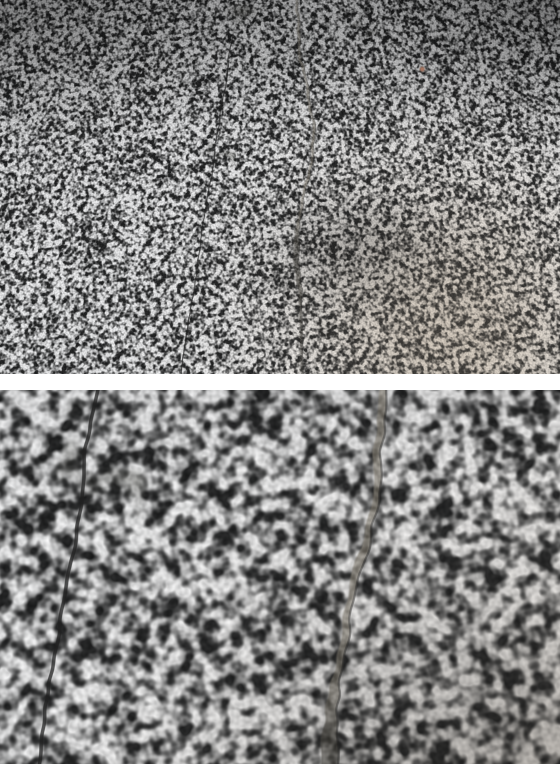
Top: the whole. Bottom: its middle third, enlarged.
Write a Shadertoy shader that draws this texture.

```glsl
const float GRAIN_FREQ = 74.0;      // grain cells per canvas height
const float CLUMP_FREQ = 29.0;
const float DRIFT_FREQ = 9.0;
const float FINE_FREQ = 190.0;
const float GRAIN_EDGE = 0.50;      // half width of the dark to light step
const float GRAIN_BIAS = 0.055;
const float MOTTLE = 0.16;
const mat2 TURN = mat2(0.80, 0.60, -0.60, 0.80);
const vec3 DARK_MINERAL = vec3(0.125, 0.128, 0.130);
const vec3 LIGHT_MINERAL = vec3(0.835, 0.838, 0.842);
const vec3 WARM_TINT = vec3(1.03, 0.98, 0.915);
const vec3 STAIN_COLOR = vec3(0.29, 0.29, 0.27);
const vec3 CRACK_COLOR = vec3(0.12, 0.12, 0.12);
const vec3 VEIN_LIGHT = vec3(0.50, 0.48, 0.44);
const vec3 VEIN_DARK = vec3(0.25, 0.245, 0.23);
const vec3 CHIP_COLOR = vec3(0.78, 0.55, 0.45);
const vec2 CHIP_POS = vec2(1.129, 0.815);

float hash(vec2 cell) {
    uvec2 q = uvec2(ivec2(cell) + 32768);
    uint h = q.x * 1597334677u ^ q.y * 3812015801u;
    h = (h ^ (h >> 15u)) * 2246822519u;
    h = (h ^ (h >> 13u)) * 3266489917u;
    h ^= h >> 16u;
    return float(h >> 8u) / 16777216.0;
}

float cornerDot(vec2 cell, vec2 offset) {
    float angle = 6.28319 * hash(cell);
    return dot(vec2(cos(angle), sin(angle)), offset);
}

float gradientNoise(vec2 p) {
    vec2 i = floor(p), f = fract(p);
    vec2 u = f * f * f * (f * (f * 6.0 - 15.0) + 10.0);
    vec2 e = vec2(1.0, 0.0);
    float low = mix(cornerDot(i, f), cornerDot(i + e.xy, f - e.xy), u.x);
    float high = mix(cornerDot(i + e.yx, f - e.yx), cornerDot(i + e.xx, f - e.xx), u.x);
    return mix(low, high, u.y);
}

float bump(float x, float center, float width) {
    float d = (x - center) / width;
    return exp(-d * d);
}

float glow(vec2 p, vec2 center, vec2 radius) {
    vec2 d = (p - center) / radius;
    return exp(-dot(d, d));
}

float band(float dist, float halfWidth, float soft) {
    return 1.0 - smoothstep(halfWidth - soft, halfWidth + soft, abs(dist));
}

// Speckled minerals gathered in clumps: 0 is dark, 1 is light
float grainMask(vec2 p) {
    vec2 q = TURN * p;
    float n = 1.05 * gradientNoise(q * GRAIN_FREQ);
    n += 0.50 * gradientNoise(TURN * q * GRAIN_FREQ * 1.9 + 17.3);
    n += 0.50 * gradientNoise(TURN * q * CLUMP_FREQ + 41.7);
    n += 0.22 * gradientNoise(p * DRIFT_FREQ + 9.2);
    return smoothstep(-GRAIN_EDGE, GRAIN_EDGE, n + GRAIN_BIAS);
}

void mainImage(out vec4 fragColor, in vec2 fragCoord) {
    vec2 p = fragCoord / iResolution.y;
    float soft = 0.8 / iResolution.y;

    // Slight foreshortening shrinks the grains toward the top
    vec2 floorPos = vec2((p.x - 0.75) * (1.0 + 0.14 * p.y), p.y * (1.0 + 0.08 * p.y)) + 3.0;
    float fine = gradientNoise(floorPos * FINE_FREQ);
    float haze = glow(p, vec2(1.22, 0.1), vec2(0.42, 0.4));

    // Stone, softened and warmed by the reflection at lower right
    float grain = grainMask(floorPos);
    vec3 color = mix(DARK_MINERAL, LIGHT_MINERAL, grain);
    color += MOTTLE * fine * (0.4 + 0.6 * grain);
    color = mix(color, 0.14 + 0.72 * color, haze);
    color *= mix(vec3(1.0), WARM_TINT, haze);

    // Worn grey stains
    float stainNoise = gradientNoise(p * 5.5 + 8.4) + 0.25 * gradientNoise(p * 28.0);
    float stain = smoothstep(0.46, 0.62, stainNoise) * (1.0 - haze);
    stain = max(stain, 0.8 * glow(p, vec2(0.645, 0.97), vec2(0.035, 0.018)));
    color = mix(color, STAIN_COLOR + 0.1 * fine, 0.6 * stain);

    // Thin dark crack
    float wobble = 0.006 * gradientNoise(vec2(p.y * 11.0, 2.3))
                 + 0.003 * gradientNoise(vec2(p.y * 45.0, 7.6));
    float crackX = 0.482 + 0.155 * p.y + wobble;
    float crack = band(p.x - crackX, 0.0016, soft) * (1.0 - smoothstep(0.88, 0.94, p.y));
    color = mix(color, CRACK_COLOR, 0.75 * crack);

    // Filled vein, widest and darkest in its lower part
    float veinX = 0.805 + 0.035 * bump(p.y, 0.64, 0.13) - 0.014 * bump(p.y, 0.31, 0.1)
                - 0.012 * smoothstep(0.78, 1.0, p.y) + 1.6 * wobble;
    float wide = bump(p.y, 0.31, 0.08);
    float veinWidth = 0.0032 + 0.0045 * wide + 0.003 * gradientNoise(vec2(p.y * 30.0, 5.1));
    float vein = band(p.x - veinX, veinWidth, 2.0 * soft);
    vec3 veinColor = mix(VEIN_LIGHT, VEIN_DARK, max(wide, 1.0 - smoothstep(0.1, 0.45, p.y)));
    color = mix(color, veinColor + 0.15 * fine, 0.7 * vein);
    float veinEdge = band(p.x - veinX - veinWidth, 0.001, soft);
    color = mix(color, CRACK_COLOR, 0.4 * veinEdge);

    // Small chip
    color = mix(color, CHIP_COLOR, band(length(p - CHIP_POS), 0.006, 2.0 * soft));

    // Uneven light
    float light = 1.04 - 0.30 * smoothstep(0.55, 1.05, p.y);
    light -= 0.18 * glow(p, vec2(0.95, 0.34), vec2(0.2, 0.14));
    light -= 0.18 * glow(p, vec2(1.5, 1.0), vec2(0.35, 0.3));
    light -= 0.14 * glow(p, vec2(0.0, 1.0), vec2(0.4, 0.4));
    fragColor = vec4(clamp(color * light, 0.0, 1.0), 1.0);
}
```
